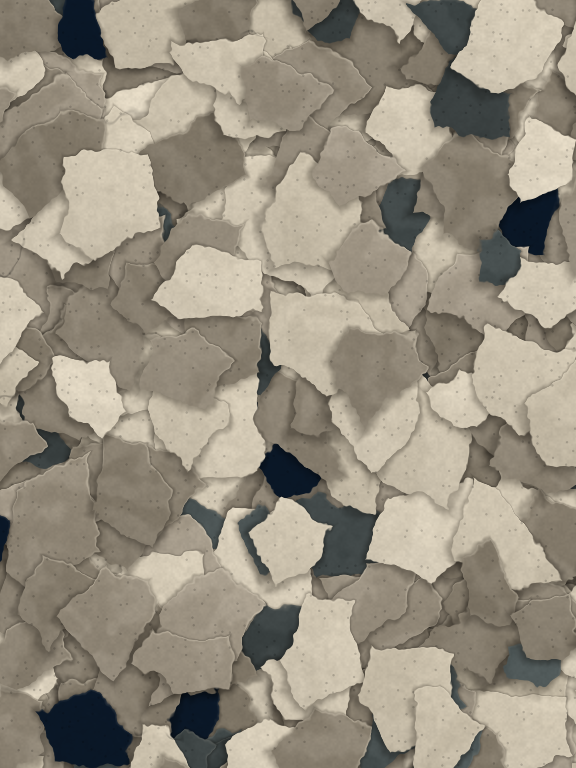
Give the GLSL for this texture, as a Shadertoy shader.

```glsl
// Scattered paint flakes: cream, taupe, slate and navy chips lying on a pale ground.
// Rotated jittered grids are painted bottom to top; every cell holds one torn
// polygon that casts a soft shadow and shows a pale rim on its lit side.

const float TAU = 6.2832;
const int LAYERS = 6;
const int SIDES = 5;
const vec2 LIGHT = vec2(0.5, 0.86);
const vec3 GROUND = vec3(0.82, 0.78, 0.70);
const vec3 CREAM_DIM = vec3(0.77, 0.73, 0.65);
const vec3 CREAM = vec3(0.88, 0.84, 0.76);
const vec3 TAUPE_DIM = vec3(0.50, 0.465, 0.405);
const vec3 TAUPE = vec3(0.65, 0.61, 0.545);
const vec3 SLATE = vec3(0.24, 0.27, 0.27);
const vec3 NAVY = vec3(0.04, 0.09, 0.15);
const vec3 SHADOW = vec3(0.60, 0.59, 0.575);

float hash(vec2 p) {
    return fract(sin(dot(p, vec2(127.1, 311.7))) * 43758.55);
}

float noise(vec2 p) {
    vec2 i = floor(p), f = fract(p);
    f = f * f * (3.0 - 2.0 * f);
    return mix(mix(hash(i), hash(i + vec2(1, 0)), f.x),
               mix(hash(i + vec2(0, 1)), hash(i + vec2(1, 1)), f.x), f.y);
}

vec2 noise2(vec2 p) {
    return vec2(noise(p), noise(p + 37.4)) - 0.5;
}

mat2 rotation(float a) {
    return mat2(cos(a), sin(a), -sin(a), cos(a));
}

// Offset that bends and tears the straight polygon sides
vec2 tear(vec2 p) {
    return 0.020 * noise2(p * 22.0) + 0.008 * noise2(p * 65.0) + 0.003 * noise2(p * 190.0);
}

// Signed distance to a convex polygon with uneven sides
float polygon(vec2 q, float radius, float seed) {
    float d = -1.0;
    for (int k = 0; k < SIDES; k++) {
        float n = float(k);
        float a = (n + 0.6 * hash(vec2(n, seed))) * TAU / float(SIDES) + seed;
        float reach = radius * mix(0.55, 1.1, hash(vec2(seed, n + 7.0)));
        d = max(d, dot(q, vec2(cos(a), sin(a))) - reach);
    }
    return d;
}

// Flake colour: kind picks the paint, tone its lightness
vec3 flakeColor(float kind, float tone, float mottle) {
    if (kind < 0.36) return mix(CREAM_DIM, CREAM, tone) - 0.03 * mottle;
    if (kind < 0.84) return mix(TAUPE_DIM, TAUPE, tone * tone) + 0.045 * (mottle - 0.4);
    if (kind < 0.97) return SLATE * mix(0.85, 1.25, tone) + 0.03 * mottle;
    return NAVY;
}

// Paints one grid of flakes over the colour below
vec3 paintLayer(vec3 below, vec2 p, float size, float layer, float mottle, float soft) {
    mat2 turn = rotation(layer * 1.3 + 0.4);
    vec2 light = turn * LIGHT;
    vec2 g = turn * (p + tear(p + layer * 5.3)) + layer * 3.71;
    vec2 cell = floor(g / size);
    vec3 color = below;
    for (int j = -1; j <= 1; j++)
    for (int i = -1; i <= 1; i++) {
        vec2 id = cell + vec2(i, j);
        vec2 key = id + layer * 17.0;
        if (hash(key + 2.3) > 0.82) continue;
        float seed = hash(key) * 91.0;
        float kind = hash(key + 5.7);
        vec2 jitter = 0.5 + 0.7 * (vec2(hash(key + 8.1), hash(key + 11.9)) - 0.5);
        vec2 q = g - (id + jitter) * size;
        float radius = size * mix(0.40, 0.66, hash(key + 14.2));
        if (kind > 0.84) radius *= 0.74;
        float stretch = mix(0.82, 1.2, hash(key + 19.6));
        float d = polygon(q * vec2(stretch, 1.0 / stretch), radius, seed);
        d = max(d, length(q) - size);

        // Soft shadow, wider on the side away from the light
        float facing = dot(q, light) / (length(q) + 0.001);
        float width = 0.017 * (0.6 - 0.4 * facing);
        color *= mix(vec3(1.0), SHADOW, 0.75 * smoothstep(width, -0.002, d));

        // Chip face with a gentle tilt and a pale torn rim
        vec3 face = flakeColor(kind, hash(key + 23.4), mottle);
        face *= 1.0 + 0.05 * dot(q, light) / size;
        float rim = smoothstep(-0.0035, -0.0005, d) * smoothstep(-0.3, 0.8, facing);
        face = mix(face, CREAM, rim * (kind > 0.84 ? 0.10 : 0.38));
        color = mix(color, face, smoothstep(soft, -soft, d));
    }
    return color;
}

// Small round pits in scattered cells
float pits(vec2 p) {
    vec2 id = floor(p);
    vec2 center = 0.3 + 0.4 * vec2(hash(id + 3.1), hash(id + 6.4));
    return step(0.86, hash(id)) * smoothstep(0.24, 0.08, length(fract(p) - center));
}

void mainImage(out vec4 fragColor, in vec2 fragCoord) {
    vec2 p = fragCoord / iResolution.y;
    float soft = 0.8 / iResolution.y;
    float blotch = noise(p * 26.0 + 4.0 * noise2(p * 12.0)) + 0.35 * noise(p * 90.0);
    float mottle = smoothstep(0.5, 0.95, blotch);

    // Ground, then layers from large flakes to small
    vec3 color = GROUND * (0.94 + 0.1 * noise(p * 20.0));
    for (int n = 0; n < LAYERS; n++) {
        float size = mix(0.165, 0.115, float(n) / float(LAYERS - 1));
        color = paintLayer(color, p, size, float(n), mottle, soft);
    }

    // Surface wear: grain, pits and a few hairline cracks
    float grain = noise(p * 380.0) + noise(p * 170.0) - 1.0;
    float crack = smoothstep(0.016, 0.0, abs(noise(p * 9.0 + noise2(p * 60.0) * 0.3) - 0.5));
    crack *= smoothstep(0.66, 0.74, noise(p * 6.0 + 21.0));
    color *= 1.0 + 0.045 * grain - 0.16 * pits(p * 105.0) - 0.25 * crack;
    fragColor = vec4(clamp(color, 0.0, 1.0), 1.0);
}
```
